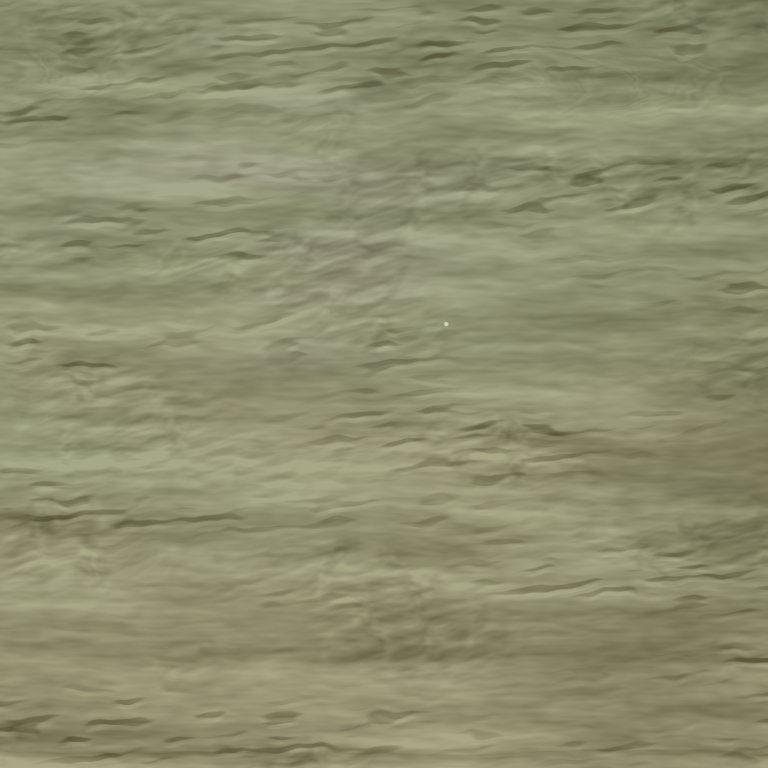
Write a WebGL 1 fragment shader that draws this texture.

```glsl
precision highp float;
// Weathered olive wood plank with horizontal grain, curly figure and growth arches.
uniform vec2 u_resolution;

const vec3 DARK_WOOD = vec3(0.425, 0.413, 0.305);
const vec3 LIGHT_WOOD = vec3(0.632, 0.632, 0.508);
const vec3 GREEN_TINT = vec3(-0.010, 0.006, 0.002);
const vec3 TAN_TINT = vec3(0.008, -0.003, -0.007);
const vec3 GREY_TINT = vec3(0.004, -0.014, 0.020);
const vec3 SPECK_COLOR = vec3(0.84, 0.83, 0.74);

const vec2 BAND_SCALE = vec2(1.1, 11.0);
const vec2 STREAK_SCALE = vec2(4.5, 38.0);
const vec2 GRAIN_SCALE = vec2(24.0, 105.0);
const vec2 FLECK_SCALE = vec2(15.0, 92.0);
const float MEAN_TONE = 0.67;
const float BAND_CONTRAST = 0.50;
const float STREAK_CONTRAST = 0.40;
const float GRAIN_CONTRAST = 0.20;
const float CURL_CONTRAST = 0.50;
const float FLECK_DEPTH = 0.46;
const float ARCH_CONTRAST = 0.75;
const float FIBRE_TILT = 0.09;
const float SEAM_HEIGHT = 0.018;
const vec2 ARCH_APEX = vec2(0.82, 0.892);
const vec2 SMALL_ARCH_APEX = vec2(0.05, 0.905);
const vec2 FIBRE_CENTER = vec2(0.40, 0.878);
const vec2 SPECK_CENTER = vec2(0.581, 0.578);
const float SPECK_RADIUS = 0.003;

vec2 gradient(vec2 cell) {
  float angle = 6.2832 * fract(sin(dot(cell, vec2(127.1, 311.7))) * 43758.55);
  return vec2(cos(angle), sin(angle));
}

float noise(vec2 p) {
  vec2 i = floor(p), f = fract(p);
  vec2 w = f * f * f * (f * (f * 6.0 - 15.0) + 10.0);
  vec2 e = vec2(1.0, 0.0);
  float low = mix(dot(gradient(i), f), dot(gradient(i + e.xy), f - e.xy), w.x);
  float high = mix(dot(gradient(i + e.yx), f - e.yx), dot(gradient(i + e.xx), f - e.xx), w.x);
  return mix(low, high, w.y);
}

float fbm(vec2 p) {
  float sum = 0.0, weight = 1.0;
  for (int i = 0; i < 3; i++) {
    sum += weight * noise(p);
    p = p * 2.03 + vec2(17.3, 9.1);
    weight *= 0.58;
  }
  return sum;
}

// Soft elliptical spot, 1 at the centre.
float spot(vec2 p, vec2 center, vec2 size) {
  vec2 d = (p - center) / size;
  return exp(-dot(d, d));
}

// Nested parabolic growth rings that close towards the right.
float arches(vec2 p, vec2 apex, float size) {
  vec2 d = (p - apex) / size;
  d.y += 0.014 * noise(p * vec2(9.0, 20.0));
  float ring = d.x + 55.0 * d.y * d.y + 0.05 * fbm(p * vec2(14.0, 30.0));
  float lines = noise(vec2(ring * 20.0, 3.5)) + 0.5 * noise(vec2(ring * 50.0, p.y * 9.0));
  float fade = smoothstep(-0.22, -0.08, d.x) * (1.0 - smoothstep(0.05, 0.18, d.x));
  return lines * fade * exp(-d.y * d.y / 0.0018);
}

// Short slanted ripples that appear in patches.
float curl(vec2 p) {
  float patches = smoothstep(-0.12, 0.35, noise(p * vec2(3.2, 8.5) + 41.0));
  vec2 slanted = vec2(p.x * 26.0 - p.y * 32.0, p.y * 72.0 - p.x * 7.0);
  slanted += 1.3 * noise(p * 18.0);
  return patches * (noise(slanted) + 0.5 * noise(slanted * 2.1 + 7.0));
}

// Thin dark pores, gathered in patches and one fibrous zone, each with a pale lower lip.
float flecks(vec2 p) {
  vec2 q = vec2(p.x, p.y - FIBRE_TILT * p.x) + 0.004 * noise(p * 40.0);
  float fibres = spot(p, FIBRE_CENTER, vec2(0.22, 0.030));
  float patches = smoothstep(-0.08, 0.32, noise(p * vec2(2.4, 10.0) + 73.0));
  float pores = smoothstep(0.12, 0.36, noise(q * FLECK_SCALE + 5.0));
  float cracks = smoothstep(0.06, 0.30, noise(q * vec2(7.0, 66.0) + 19.0));
  float lip = smoothstep(0.16, 0.40, noise((q + vec2(0.0, 0.007)) * FLECK_SCALE + 5.0));
  return (pores - 0.45 * lip) * (0.12 + patches + fibres) + cracks * fibres;
}

// Broad light and shade across the plank.
float shading(vec2 p) {
  float light = 0.16 * spot(p, vec2(0.42, 0.60), vec2(0.55, 0.34));
  light += 0.10 * spot(p, vec2(0.30, 0.39), vec2(0.60, 0.06));
  float shade = 0.24 * smoothstep(0.65, 1.05, p.x) + 0.20 * smoothstep(0.90, 1.0, p.y);
  return light - shade - 0.12 * spot(p, vec2(0.75, 0.17), vec2(0.60, 0.08));
}

void main() {
  vec2 p = gl_FragCoord.xy / u_resolution;
  vec2 warped = p + vec2(0.0, 0.010 * noise(p * vec2(3.0, 5.0)) + 0.004 * noise(p * 17.0));

  // Grain layers from broad to fine.
  float tone = MEAN_TONE + shading(p);
  tone += BAND_CONTRAST * fbm(warped * BAND_SCALE + 12.0);
  tone += STREAK_CONTRAST * fbm(warped * STREAK_SCALE + 31.0);
  tone += GRAIN_CONTRAST * (noise(warped * GRAIN_SCALE) + 0.7 * noise(warped * GRAIN_SCALE * 1.7));
  tone += CURL_CONTRAST * curl(warped) - FLECK_DEPTH * flecks(warped);
  tone += ARCH_CONTRAST * (arches(p, ARCH_APEX, 1.0) + arches(p, SMALL_ARCH_APEX, 0.7));

  // Plank seam with a pale edge beneath.
  float seam = warped.y - SEAM_HEIGHT - 0.004 * noise(vec2(p.x * 5.0, 2.5));
  tone += 0.22 * (1.0 - smoothstep(-0.006, 0.0, seam)) - 0.28 * exp(-abs(seam - 0.003) / 0.003);

  // Green, tan and grey drift over the base colour.
  vec3 color = mix(DARK_WOOD, LIGHT_WOOD, clamp(tone, -0.3, 1.12));
  float greenness = smoothstep(0.0, 0.8, p.y + 0.5 * noise(p * vec2(2.0, 6.0) + 57.0));
  color += mix(TAN_TINT, GREEN_TINT, greenness);
  float greyBands = smoothstep(-0.2, 0.35, noise(p * vec2(3.0, 16.0) + 23.0));
  color += GREY_TINT * greyBands * spot(p, vec2(0.36, 0.73), vec2(0.22, 0.20));
  float speck = 1.0 - smoothstep(0.4, 1.4, length(p - SPECK_CENTER) / SPECK_RADIUS);
  gl_FragColor = vec4(mix(color, SPECK_COLOR, speck), 1.0);
}
```
